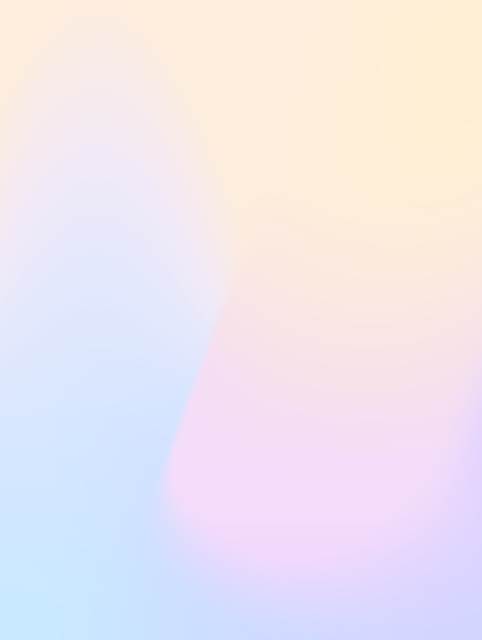
This background is drawn by a WebGL 2 fragment shader. Its source:

```glsl
#version 300 es
precision highp float;

uniform vec2 u_resolution;
out vec4 fragColor;

// Cream at the top, sinking through peach into orchid pink
vec3 warmRamp(float h) {
    vec3 c = mix(vec3(0.992, 0.930, 0.860), vec3(0.980, 0.905, 0.890), smoothstep(0.26, 0.52, h));
    c = mix(c, vec3(0.963, 0.873, 0.935), smoothstep(0.44, 0.68, h));
    c = mix(c, vec3(0.957, 0.865, 0.980), smoothstep(0.60, 0.76, h));
    return mix(c, vec3(0.945, 0.845, 0.990), smoothstep(0.74, 0.92, h));
}

// Cream through pale lilac into sky blue
vec3 coolRamp(float h) {
    vec3 c = mix(vec3(0.992, 0.930, 0.865), vec3(0.970, 0.920, 0.925), smoothstep(-0.04, 0.16, h));
    c = mix(c, vec3(0.950, 0.915, 0.968), smoothstep(0.10, 0.27, h));
    c = mix(c, vec3(0.900, 0.910, 0.987), smoothstep(0.20, 0.42, h));
    c = mix(c, vec3(0.865, 0.905, 0.997), smoothstep(0.36, 0.58, h));
    c = mix(c, vec3(0.830, 0.905, 1.000), smoothstep(0.50, 0.78, h));
    return mix(c, vec3(0.785, 0.915, 1.000), smoothstep(0.70, 1.00, h));
}

// Signed distance to a leaning column with a rounded lower end
float foldDistance(float x, float depth) {
    float rise = 0.74 - depth;
    float axis = 0.635 + 0.25 * (rise + sqrt(rise * rise + 0.002));
    return length(vec2(x - axis, 1.6 * max(-rise, 0.0))) - 0.305;
}

void main() {
    vec2 uv = gl_FragCoord.xy / u_resolution;
    float x = uv.x;
    float depth = 1.0 - uv.y;

    // Warm sheet, its contours sagging right of centre
    float sag = x - 0.73;
    vec3 warm = warmRamp(depth + 1.2 * sag * sag * (1.0 - smoothstep(0.5, 0.8, depth)));
    float sunlight = exp(-12.0 * dot(uv - vec2(0.97, 0.87), uv - vec2(0.97, 0.87)));
    warm = mix(warm, vec3(0.996, 0.940, 0.825), 0.8 * sunlight);

    // Cool hill, flattening towards the bottom
    float side = x - 0.2;
    vec3 cool = coolRamp(depth - 4.0 * side * side * (1.0 - smoothstep(0.4, 0.75, depth)));
    float low = smoothstep(0.5, 0.85, depth);
    cool = mix(cool, vec3(0.805, 0.860, 1.000), low * smoothstep(0.05, 0.55, x));
    float violet = smoothstep(0.50, 0.95, x) * smoothstep(0.4, 0.65, depth);
    vec3 lavender = mix(vec3(0.880, 0.825, 1.000), vec3(0.830, 0.835, 1.000), smoothstep(0.7, 1.0, depth));
    cool = mix(cool, lavender, violet);

    // The fold is crisp on its left flank and soft elsewhere
    float softness = 0.012
        + 0.12 * smoothstep(0.70, 0.93, depth)
        + 0.11 * (1.0 - smoothstep(0.22, 0.50, depth))
        + 0.07 * smoothstep(0.5, 0.9, x);
    float fold = 1.0 - smoothstep(-softness, softness, foldDistance(x, depth));

    // Beyond the upper right flank the sheet stays warm
    fold = max(fold, smoothstep(0.6, 0.8, x) * (1.0 - smoothstep(0.42, 0.62, depth)));

    fragColor = vec4(mix(cool, warm, fold), 1.0);
}
```
